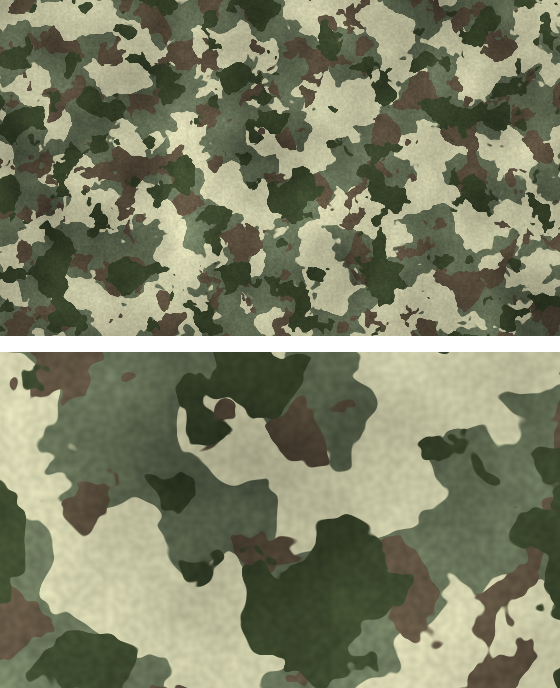
Top: the whole. Bottom: its middle third, enlarged.
Reproduce this texture procedurally as a WebGL 1 fragment shader.

```glsl
precision highp float;
// Woodland camouflage cloth: sand, brown and dark patches over mid green.
// Each patch layer is a warped gradient-noise field cut at a threshold;
// soft mottling, fine grain and a vignette give the worn fabric look.

uniform vec2 u_resolution;

#define SAND_SCALE 6.6
#define BROWN_SCALE 9.0
#define DARK_SCALE 8.4
#define SAND_CUT 0.035
#define BROWN_CUT 0.215
#define DARK_CUT 0.235
#define EDGE_SOFTNESS 0.014
#define SAND_REPEL 0.3
#define MOTTLE 0.42
#define GRAIN 0.14
#define VIGNETTE 0.16

const vec3 GREEN = vec3(0.355, 0.395, 0.305);
const vec3 SAND = vec3(0.755, 0.752, 0.622);
const vec3 BROWN = vec3(0.325, 0.283, 0.222);
const vec3 DARK_GREEN = vec3(0.205, 0.248, 0.155);

float hash(vec2 p) {
  vec3 q = fract(vec3(p.xyx) * 0.1031);
  q += dot(q, q.yzx + 33.33);
  return fract((q.x + q.y) * q.z);
}

// Unit gradient of a lattice corner, dotted with the offset to it
float corner(vec2 cell, vec2 offset) {
  float angle = 6.2832 * hash(cell);
  return dot(vec2(cos(angle), sin(angle)), offset);
}

float gradientNoise(vec2 p) {
  vec2 i = floor(p);
  vec2 f = p - i;
  vec2 u = f * f * f * (f * (f * 6.0 - 15.0) + 10.0);
  vec2 e = vec2(1.0, 0.0);
  float low = mix(corner(i, f), corner(i + e.xy, f - e.xy), u.x);
  float high = mix(corner(i + e.yx, f - e.yx), corner(i + e.xx, f - e.xx), u.x);
  return mix(low, high, u.y);
}

// Sum of four octaves, turned between octaves to hide the lattice
float fbm(vec2 p) {
  float sum = 0.0;
  float gain = 1.0;
  for (int k = 0; k < 4; k++) {
    sum += gain * gradientNoise(p);
    p = mat2(1.6, 1.2, -1.2, 1.6) * p + 17.3;
    gain *= 0.5;
  }
  return sum;
}

// Soft-edged mask of the region where a field exceeds its cut
float patchMask(float field, float cut) {
  return smoothstep(cut - EDGE_SOFTNESS, cut + EDGE_SOFTNESS, field);
}

void main() {
  vec2 uv = gl_FragCoord.xy / u_resolution;
  vec2 p = gl_FragCoord.xy / u_resolution.y;

  // Small warp makes the outlines lobed and irregular
  vec2 warp = vec2(gradientNoise(p * 15.0 + 40.0), gradientNoise(p * 15.0 + 80.0));
  vec2 w = p + 0.02 * warp;

  // Patch layers; brown and dark tend to avoid the sand
  float sandField = fbm(w * SAND_SCALE + 11.0);
  float brownField = fbm(w * BROWN_SCALE + 131.0) - SAND_REPEL * sandField;
  float darkField = fbm(w * DARK_SCALE + 271.0) - SAND_REPEL * sandField;
  float sand = patchMask(sandField, SAND_CUT);
  float brown = patchMask(brownField, BROWN_CUT);
  float dark = patchMask(darkField, DARK_CUT);

  vec3 color = mix(GREEN, SAND, sand);
  color = mix(color, BROWN, brown);
  color = mix(color, DARK_GREEN, dark);

  // Cloudy wear, stronger on the dark dyes than on the sand
  float bare = sand * (1.0 - brown) * (1.0 - dark);
  float clouds = fbm(p * 4.5 + 57.0);
  color *= 1.0 + MOTTLE * mix(1.0, 0.5, bare) * clouds;

  // Fine cloth grain
  float grain = gradientNoise(p * 130.0) + 0.6 * gradientNoise(p * 60.0 + 9.0);
  color *= 1.0 + GRAIN * mix(1.0, 0.6, bare) * grain;

  // Gentle darkening towards the corners
  vec2 c = uv * 2.0 - 1.0;
  color *= 1.04 - VIGNETTE * 0.5 * dot(c, c);

  gl_FragColor = vec4(clamp(color, 0.0, 1.0), 1.0);
}
```
